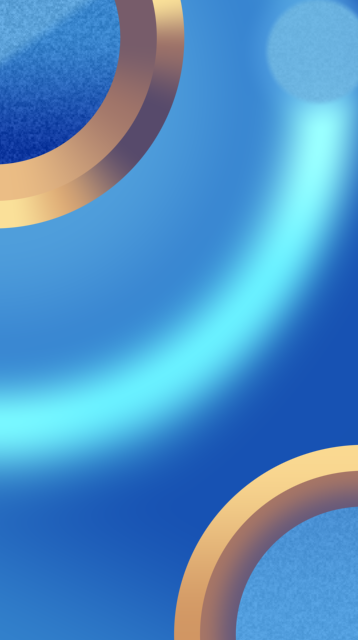
Reproduce this background procedurally as a Shadertoy shader.

```glsl
// Two bevelled gold rings with frosted blue discs over a blue gradient,
// and a wide cyan arc of light ending in a pale, soft bead.
// Circles are distance functions; metal is shaded by angle around each ring.

const vec3 DEEP_BLUE = vec3(0.09, 0.32, 0.70);
const vec3 MID_BLUE = vec3(0.20, 0.50, 0.81);
const vec3 SKY_BLUE = vec3(0.31, 0.62, 0.86);
const vec3 CYAN = vec3(0.41, 0.94, 1.00);
const vec3 PALE_GOLD = vec3(0.98, 0.88, 0.60);
const vec3 GOLD = vec3(0.87, 0.67, 0.46);
const vec3 BRONZE = vec3(0.62, 0.45, 0.41);
const vec3 PLUM = vec3(0.34, 0.29, 0.42);

float hash(vec2 p) {
    p = fract(p * vec2(0.1031, 0.1137));
    p += dot(p, p.yx + 33.33);
    return fract((p.x + p.y) * p.x * 91.7);
}

float noise(vec2 p) {
    vec2 i = floor(p), f = fract(p);
    f = f * f * (3.0 - 2.0 * f);
    return mix(mix(hash(i), hash(i + vec2(1, 0)), f.x),
               mix(hash(i + vec2(0, 1)), hash(i + vec2(1, 1)), f.x), f.y);
}

// Centred two-octave grain for frosted surfaces.
float grain(vec2 p) {
    return 0.6 * noise(p * 260.0) + 0.4 * noise(p * 480.0 + 70.0) - 0.5;
}

// Antialiased coverage of a circle.
float disc(float dist, float radius, float aa) {
    return smoothstep(aa, -aa, dist - radius);
}

// Lay a ring (outer band, inner bevel, centre) over the colour below.
vec3 layRing(vec3 col, float dist, vec3 radii, vec3 rim, vec3 bevel, vec3 core, float aa) {
    col = mix(col, rim, disc(dist, radii.x, aa));
    col = mix(col, bevel, disc(dist, radii.y, aa));
    return mix(col, core, disc(dist, radii.z, aa));
}

vec3 backdrop(vec2 p, float dist, float arcRadius) {
    vec3 inside = mix(SKY_BLUE, MID_BLUE, smoothstep(0.22, 0.47, dist));
    vec3 outside = mix(DEEP_BLUE, vec3(0.20, 0.51, 0.80),
                       smoothstep(0.36, -0.04, p.y + 0.5 * p.x));
    return mix(inside, outside, smoothstep(-0.05, 0.09, dist - arcRadius));
}

// Gaussian arc, softer on its outer side, fading out past its upper tip.
vec3 lightArc(vec3 col, vec2 p, float offset) {
    float outerWidth = mix(0.082, 0.062, smoothstep(0.2, 0.55, p.x));
    float width = offset < 0.0 ? 0.060 : outerWidth;
    float glow = exp(-offset * offset / (width * width));
    glow *= mix(1.0, 0.3, smoothstep(0.82, 0.92, p.y));
    vec3 light = mix(CYAN, vec3(0.60, 1.0, 1.0), smoothstep(0.55, 0.78, p.y));
    light = mix(light, vec3(0.47, 0.97, 1.0), smoothstep(0.2, 0.0, p.x));
    return mix(col, light, glow);
}

vec3 softBead(vec3 col, vec2 p, vec2 centre) {
    float dist = length(p - centre);
    col = mix(col, SKY_BLUE + 0.06, 0.45 * smoothstep(0.125, 0.07, dist));
    vec3 pearl = vec3(0.43, 0.71, 0.88) + 0.05 * grain(p);
    return mix(col, pearl, 0.9 * smoothstep(0.087, 0.074, dist));
}

// Upper ring: gold at both ends with a dark reflection between them.
vec3 upperRing(vec3 col, vec2 p, float aa) {
    vec2 q = p - vec2(-0.010, 0.941);
    float turn = degrees(atan(q.x, -q.y));
    vec3 rim = mix(PALE_GOLD, GOLD, smoothstep(5.0, 26.0, turn));
    rim = mix(rim, PLUM, smoothstep(20.0, 52.0, turn));
    rim = mix(rim, BRONZE, smoothstep(66.0, 90.0, turn));
    rim = mix(rim, PALE_GOLD, smoothstep(86.0, 104.0, turn));
    vec3 bevel = mix(vec3(0.92, 0.74, 0.52), BRONZE, smoothstep(5.0, 68.0, turn));
    bevel = mix(bevel, mix(PLUM, BRONZE, 0.45), smoothstep(60.0, 88.0, turn));

    vec3 core = mix(vec3(0.06, 0.22, 0.63), vec3(0.23, 0.53, 0.81),
                    smoothstep(0.75, 0.96, p.y));
    float beam = smoothstep(0.885, 0.915, p.y - 0.7 * p.x);
    core = mix(core, vec3(0.43, 0.69, 0.87), 0.65 * beam);
    core += 0.16 * grain(p);
    return layRing(col, length(q), vec3(0.298, 0.255, 0.198), rim, bevel, core, aa);
}

// Lower ring: bright rim with a darker sunken bevel.
vec3 lowerRing(vec3 col, vec2 p, float aa) {
    vec2 q = p - vec2(0.569, 0.008);
    float dist = length(q);
    float rise = smoothstep(0.0, 0.29, q.y);
    vec3 rim = mix(vec3(0.82, 0.59, 0.39), vec3(0.98, 0.85, 0.57), rise);
    vec3 bevel = mix(PLUM + 0.06, vec3(0.65, 0.46, 0.40),
                     smoothstep(0.195, 0.257, dist));
    vec3 core = mix(vec3(0.32, 0.62, 0.87), vec3(0.27, 0.54, 0.81), rise);
    core += 0.09 * grain(p);
    return layRing(col, dist, vec3(0.297, 0.2565, 0.2005), rim, bevel, core, aa);
}

void mainImage(out vec4 fragColor, in vec2 fragCoord) {
    vec2 p = fragCoord / iResolution.y;
    float aa = 0.8 / iResolution.y;
    float arcRadius = 0.518;
    float arcDist = length(p - vec2(-0.013, 0.857));

    vec3 col = backdrop(p, arcDist, arcRadius);
    col = lightArc(col, p, arcDist - arcRadius);
    col = softBead(col, p, vec2(0.498, 0.920));
    col = upperRing(col, p, aa);
    col = lowerRing(col, p, aa);
    fragColor = vec4(clamp(col, 0.0, 1.0), 1.0);
}
```
